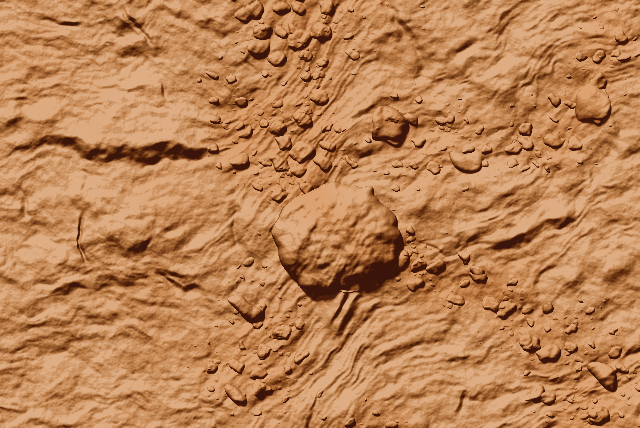
This texture is drawn by a Shadertoy shader. Its source:

```glsl
vec2 hash2(vec2 p) {
    p = vec2(dot(p, vec2(127.1, 311.7)), dot(p, vec2(269.5, 183.3)));
    return fract(sin(p) * 43758.5);
}

float gradientNoise(vec2 p) {
    vec2 i = floor(p), f = p - i;
    vec2 u = f * f * f * (f * (f * 6.0 - 15.0) + 10.0);
    vec2 e = vec2(0.0, 1.0);
    float a = dot(hash2(i) * 2.0 - 1.0, f);
    float b = dot(hash2(i + e.yx) * 2.0 - 1.0, f - e.yx);
    float c = dot(hash2(i + e.xy) * 2.0 - 1.0, f - e.xy);
    float d = dot(hash2(i + e.yy) * 2.0 - 1.0, f - e.yy);
    return mix(mix(a, b, u.x), mix(c, d, u.x), u.y);
}

float fbm(vec2 p, int octaves) {
    float sum = 0.0, amp = 0.5;
    for (int i = 0; i < octaves; i++) {
        sum += amp * gradientNoise(p);
        p = mat2(1.6, 1.2, -1.2, 1.6) * p + 7.3;
        amp *= 0.5;
    }
    return sum;
}

// Gully of loose debris, plus scattered pockets
float rubble(vec2 p) {
    float wobble = fbm(p * 5.0, 3) * 2.0;
    float course = 0.68 + 0.7 * (1.0 - smoothstep(0.1, 0.62, p.y));
    float gully = 1.0 - smoothstep(0.02, 0.22, abs(p.x - course + 0.15 * wobble));
    float pocket = 1.0 - smoothstep(0.02, 0.18, length((p - vec2(0.59, 0.2)) * vec2(1.0, 0.6)) + 0.1 * wobble);
    float patches = smoothstep(0.05, 0.4, gradientNoise(p * 2.6 + 4.7) + 0.2 * wobble) * smoothstep(0.4, 0.9, p.x);
    return max(gully, max(pocket, patches));
}

// Height of lumpy half-buried stones, one per jittered cell
float stones(vec2 p, float scale, float cover) {
    vec2 q = p * scale;
    q += 0.5 * vec2(fbm(q * 1.6, 2), fbm(q * 1.6 + 31.0, 2));
    float top = 0.0;
    for (int y = -1; y <= 1; y++)
    for (int x = -1; x <= 1; x++) {
        vec2 cell = floor(q) + vec2(x, y);
        vec2 rnd = hash2(cell);
        vec2 off = q - cell - 0.2 - 0.6 * rnd;
        off = vec2(off.x + off.y * (rnd.y - 0.5), off.y * 1.25);
        float radius = mix(0.1, 0.62, fract(rnd.x * 7.0 + rnd.y * 5.0)) * cover + 0.001;
        float d = dot(off, off) / (radius * radius);
        top = max(top, radius * pow(max(0.0, 1.0 - d * d), 0.75));
    }
    return 0.6 * top / scale;
}

float boulder(vec2 p) {
    vec2 b = (p - vec2(0.79, 0.44)) / vec2(0.155, 0.13);
    b += 0.6 * vec2(fbm(p * 10.0, 3), fbm(p * 10.0 + 8.0, 3));
    float d = dot(b, b);
    return 0.07 * sqrt(max(0.0, 1.0 - d * d)) * (1.0 + 0.4 * fbm(p * 17.0, 3));
}

// Sawtooth bedding: gentle rise, then a drop on the lower side
float ledge(float k, float width) {
    float f = fract(k);
    return (1.0 - f) * smoothstep(0.0, width, f);
}

float terrain(vec2 p, float debris) {
    vec2 w = p + 0.2 * vec2(fbm(p * 3.0, 5), fbm(p * 3.0 + 17.0, 5));
    float strata = w.y - w.x * mix(0.0, 0.35, smoothstep(0.5, 0.9, p.x));
    float breaks = fbm(p * 9.0 + 5.0, 2);

    // Beds, fading in and out along their length
    vec2 toOverhang = p - vec2(0.36, 0.62);
    float drop = 0.03 * smoothstep(0.0, 0.45, gradientNoise(p * 3.1 + 2.0) + breaks);
    drop += 0.05 * exp(-45.0 * dot(toOverhang, toOverhang));
    float thinDrop = 0.012 * smoothstep(0.0, 0.5, gradientNoise(p * 5.0 + 40.0) + breaks);
    float bed = drop * ledge(strata * 3.2, 0.12) + thinDrop * ledge(strata * 11.0 + 0.4, 0.25);

    float crack = 1.0 - smoothstep(0.0, 0.05, abs(gradientNoise(w * vec2(4.5, 3.0) + 9.0)));
    crack *= smoothstep(0.1, 0.5, gradientNoise(p * 3.7 + 60.0) + 1.3 * breaks);

    // Lumps drawn out along the beds
    float lumps = 0.06 * fbm(w * 3.0, 2) + 0.026 * fbm(vec2(w.x, strata * 1.6) * 10.0, 3);
    float mass = boulder(p);
    float bare = (1.0 - 0.8 * debris) * (1.0 - smoothstep(0.0, 0.03, mass));
    float loose = max(stones(p, 6.0, debris * 0.7), stones(p, 19.0, debris * 0.95));
    return lumps + (bed - 0.012 * crack) * bare + max(mass, loose);
}

float surface(vec2 p, float debris) {
    float grain = 0.0055 * fbm(p * 42.0, 3);
    float pebbles = stones(p, 48.0, debris * smoothstep(-0.2, 0.3, gradientNoise(p * 13.0)));
    float buried = smoothstep(0.0, 0.03, boulder(p));
    return terrain(p, debris) + grain + 0.6 * pebbles * (1.0 - buried);
}

// Earth tones from deep shade to sunlit sandstone
vec3 earth(float tone) {
    vec3 c = mix(vec3(0.23, 0.08, 0.04), vec3(0.38, 0.17, 0.05), smoothstep(0.1, 0.25, tone));
    c = mix(c, vec3(0.56, 0.33, 0.15), smoothstep(0.22, 0.42, tone));
    c = mix(c, vec3(0.71, 0.46, 0.25), smoothstep(0.4, 0.57, tone));
    c = mix(c, vec3(0.80, 0.57, 0.37), smoothstep(0.55, 0.69, tone));
    return mix(c, vec3(0.87, 0.67, 0.50), smoothstep(0.69, 0.83, tone));
}

void mainImage(out vec4 fragColor, in vec2 fragCoord) {
    vec2 p = fragCoord / iResolution.y;
    float debris = rubble(p);
    vec3 sun = normalize(vec3(-0.3, 0.7, 0.75));

    // Sunlight on the slope
    vec2 e = vec2(0.002, 0.0);
    float h = surface(p, debris);
    vec2 slope = vec2(surface(p + e.xy, debris), surface(p + e.yx, debris)) - h;
    float lit = max(0.0, dot(normalize(vec3(-slope / e.x, 1.0)), sun));

    // Cast shadow, marched towards the sun
    float ground = terrain(p, debris), excess = -1.0, reach = 0.006;
    for (int i = 0; i < 7; i++) {
        vec2 q = p + normalize(sun.xy) * reach;
        float rise = terrain(q, rubble(q)) - ground;
        excess = max(excess, rise / reach - sun.z / length(sun.xy));
        reach *= 1.42;
    }
    float shade = smoothstep(-0.15, 0.4, excess);

    // Mineral speckle and iron staining
    float tone = (lit * 0.84 + 0.1) * (1.0 - 0.78 * shade) + 0.05 * gradientNoise(p * 90.0);
    float stain = clamp(0.5 * debris + 0.9 * fbm(p * 4.0 + 21.0, 4), 0.0, 1.0);
    vec3 color = earth(tone - 0.03 * debris);
    color *= mix(vec3(1.0, 1.01, 1.03), vec3(0.98, 0.89, 0.76), stain);
    fragColor = vec4(color, 1.0);
}
```
